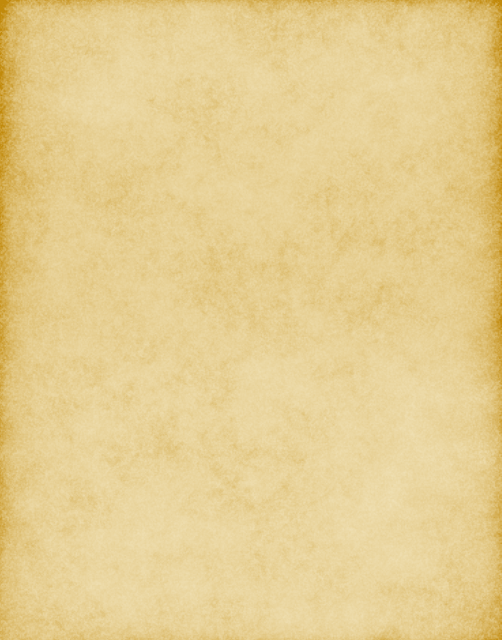
Give the GLSL for this texture, as a WebGL 1 fragment shader.

```glsl
precision highp float;
uniform vec2 u_resolution;

float hash(vec2 p) {
  vec3 q = fract(p.xyx * vec3(0.1031, 0.1030, 0.0973));
  q += dot(q, q.yzx + 33.33);
  return fract((q.x + q.y) * q.z);
}

float noise(vec2 p) {
  vec2 i = floor(p), f = fract(p);
  f = f * f * (3.0 - 2.0 * f);
  return mix(mix(hash(i), hash(i + vec2(1.0, 0.0)), f.x),
             mix(hash(i + vec2(0.0, 1.0)), hash(i + vec2(1.0, 1.0)), f.x), f.y);
}

// Layered noise, centred on zero
float cloud(vec2 p) {
  float sum = 0.0, weight = 0.5;
  for (int i = 0; i < 5; i++) {
    sum += weight * (noise(p) - 0.5);
    p = mat2(1.6, 1.2, -1.2, 1.6) * p + 7.3;
    weight *= 0.58;
  }
  return sum;
}

void main() {
  vec2 uv = gl_FragCoord.xy / u_resolution;
  vec2 p = gl_FragCoord.xy / u_resolution.y;
  float width = u_resolution.x / u_resolution.y;

  // Broad blotches, with a darker band above the middle
  float blotch = cloud(p * vec2(5.0, 7.0) + 3.0);
  float mottle = cloud(p * vec2(20.0, 24.0) + 41.0);
  float band = smoothstep(0.35, 0.55, uv.y) * smoothstep(1.0, 0.7, uv.y);
  float stain = 0.08 + 0.07 * band + 0.24 * blotch + 0.21 * mottle;

  // Fine paper grain, coarser and browner inside the stained patches
  vec2 turned = mat2(0.8, 0.6, -0.6, 0.8) * p;
  float fibre = noise(turned * 330.0) + noise(p * 470.0 + 19.0) - 1.0;
  float grain = cloud(turned * 95.0 + 57.0);
  float patches = smoothstep(-0.25, 0.35, mottle + blotch);
  stain += (0.09 + 0.07 * patches) * fibre + (0.10 + 0.16 * patches) * grain;
  stain += 0.35 * patches * max(grain - 0.08, 0.0);

  // Browned edges: wide at the sides, thin at top and bottom
  float ragged = 1.0 + 1.1 * cloud(p * 9.0 + 80.0);
  float side = min(p.x, width - p.x);
  float sideStrength = 0.65 + 0.40 * smoothstep(0.1, 0.6, uv.y);
  float edge = sideStrength * (0.66 * exp(-side / (0.021 * ragged))
                             + 0.24 * exp(-side / 0.06));
  edge += 0.50 * exp(-(1.0 - p.y) / (0.009 * ragged));
  edge += 0.12 * exp(-(1.0 - p.y) / 0.05);
  edge += 0.32 * exp(-p.y / (0.012 * ragged)) * (0.6 + 0.6 * uv.x);
  stain += edge * (1.0 + 0.35 * fibre + 0.6 * mottle);

  vec3 cream = vec3(0.924, 0.850, 0.650);
  vec3 amber = vec3(0.800, 0.620, 0.200);
  gl_FragColor = vec4(mix(cream, amber, clamp(stain, -0.15, 1.35)), 1.0);
}
```
